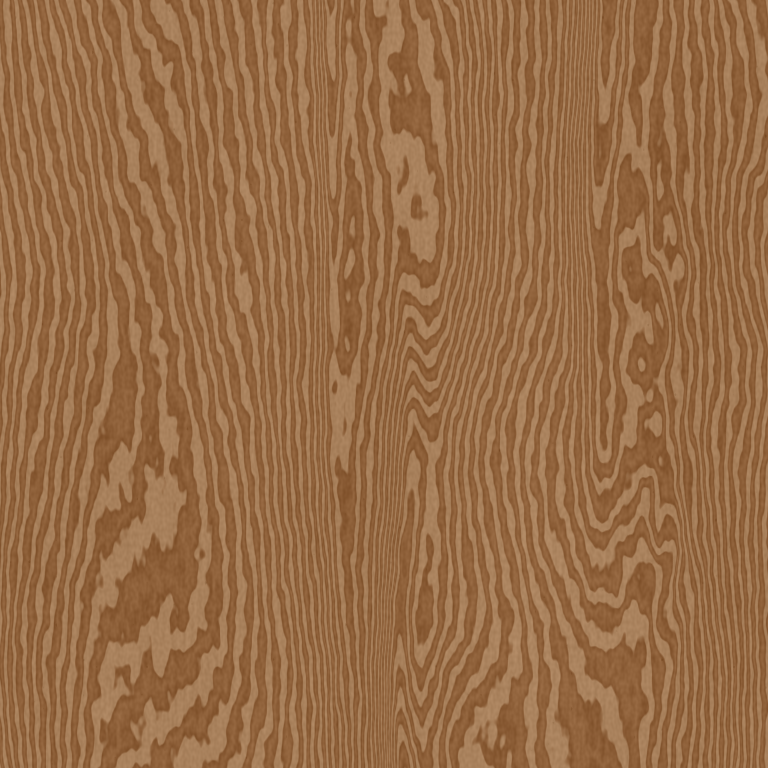
A WebGL 2 fragment shader for this texture:

```glsl
#version 300 es
precision highp float;
// Flat-sawn wood: growth rings are the level lines of one phase field.
// Ring density swells and shrinks across the board, slow noise bends it into
// spindles, ridges fold it into nested arches, and fibre noise tints the result.

uniform vec2 u_resolution;
out vec4 fragColor;

const float TAU = 6.2831853;

// Ring layout, in rings per board width
const float RING_DENSITY = 54.0;
const float DENSITY_SWING = 27.0;
const float DENSITY_PEAK = 0.48;
const float LIGHT_SHARE = 0.43;
const float EDGE_SOFTNESS = 0.045;

// Bending of the rings
const float SPINDLE_BEND = 5.8;
const float MINOR_BEND = 1.5;
const float SWAY = 0.085;
const float JITTER = 0.42;
const float BROKEN_JITTER = 1.7;

// Ridges: centre, half width, height, climb along the board
const int RIDGE_COUNT = 3;
const vec4 RIDGES[RIDGE_COUNT] = vec4[](
    vec4(0.440, 0.017, 2.0, 4.0),
    vec4(0.525, 0.022, 2.6, -7.0),
    vec4(0.785, 0.032, 2.8, 8.0));

const vec3 DARK_EDGE = vec3(0.520, 0.338, 0.187);
const vec3 DARK_FADE = vec3(0.573, 0.393, 0.240);
const vec3 LIGHT_WOOD = vec3(0.663, 0.508, 0.363);

float hash(vec2 p) {
    vec3 q = fract(vec3(p.xyx) * 0.1031);
    q += dot(q, q.yzx + 33.33);
    return fract((q.x + q.y) * q.z);
}

float cornerSlope(vec2 cell, vec2 offset) {
    float angle = TAU * hash(cell + 57.0);
    return dot(vec2(cos(angle), sin(angle)), offset);
}

// Gradient noise, roughly -0.7 to 0.7
float noise(vec2 p) {
    vec2 i = floor(p), f = fract(p);
    vec2 w = f * f * f * (f * (f * 6.0 - 15.0) + 10.0);
    vec2 e = vec2(1.0, 0.0);
    float low = mix(cornerSlope(i, f), cornerSlope(i + e.xy, f - e.xy), w.x);
    float high = mix(cornerSlope(i + e.yx, f - e.yx), cornerSlope(i + e.xx, f - e.xx), w.x);
    return mix(low, high, w.y);
}

float bump(float x) {
    return exp(-x * x);
}

float ringPhase(vec2 p) {
    // Strong sway right of the middle, nearly straight grain on the left
    float swayAmount = mix(0.2, 1.0, smoothstep(0.44, 0.62, p.x));
    float x = p.x + SWAY * swayAmount * noise(p * vec2(2.6, 3.4) + 11.0);

    // Integral of a density that varies with a cosine
    float phase = RING_DENSITY * x
        + DENSITY_SWING / (2.0 * TAU) * sin(2.0 * TAU * (x - DENSITY_PEAK));

    phase += SPINDLE_BEND * noise(p * vec2(4.3, 1.3) + 23.0);
    phase += MINOR_BEND * noise(p * vec2(11.0, 2.4) + 41.0);

    // Nested arches along wandering ridges
    for (int i = 0; i < RIDGE_COUNT; i++) {
        vec4 r = RIDGES[i];
        float wander = 0.035 * noise(vec2(float(i) * 7.3 + 0.4, p.y * 2.2));
        float height = r.z + r.w * (p.y - 0.5);
        phase += height * bump((p.x - r.x - wander) / r.y);
    }

    // Ragged edges, and a zone of broken short rings
    float broken = bump((p.x - 0.86) / 0.055) * smoothstep(0.05, 0.25, p.y)
        * (1.0 - smoothstep(0.68, 0.88, p.y));
    phase += JITTER * noise(p * vec2(44.0, 19.0) + 5.0);
    phase += 0.22 * noise(p * vec2(110.0, 45.0) + 71.0);
    phase += BROKEN_JITTER * broken * noise(p * vec2(38.0, 13.0) + 87.0);
    return phase;
}

void main() {
    vec2 p = gl_FragCoord.xy / u_resolution;
    float phase = ringPhase(p);
    float pixelSpan = fwidth(phase);

    // Light bands, fading to their mean where rings get finer than pixels
    float share = LIGHT_SHARE + 0.10 * noise(p * vec2(7.0, 2.5) + 31.0);
    float ring = fract(phase);
    float soft = max(EDGE_SOFTNESS, 0.8 * pixelSpan);
    float light = 1.0 - smoothstep(-soft, soft, abs(ring - 0.5) - 0.5 * share);
    light = mix(light, share, smoothstep(0.45, 1.0, pixelSpan));

    // Dark wood is deepest beside the light band and fades between bands
    float depth = abs(fract(ring + 0.5) - 0.5) / (0.5 - 0.5 * share);
    vec3 dark = mix(DARK_FADE, DARK_EDGE, smoothstep(0.0, 0.9, depth));
    vec3 color = mix(dark, LIGHT_WOOD, light);

    // Fibres, fine speckle, slow tone drift and sparse pores
    float tint = 0.028 * noise(p * vec2(190.0, 22.0));
    tint += 0.042 * noise(p * vec2(260.0, 150.0) + 13.0);
    tint += 0.022 * noise(p * vec2(5.0, 2.0) + 63.0);
    float pore = smoothstep(0.50, 0.68, noise(p * vec2(170.0, 110.0) + 91.0));
    color += tint - 0.05 * pore;
    fragColor = vec4(color, 1.0);
}
```
